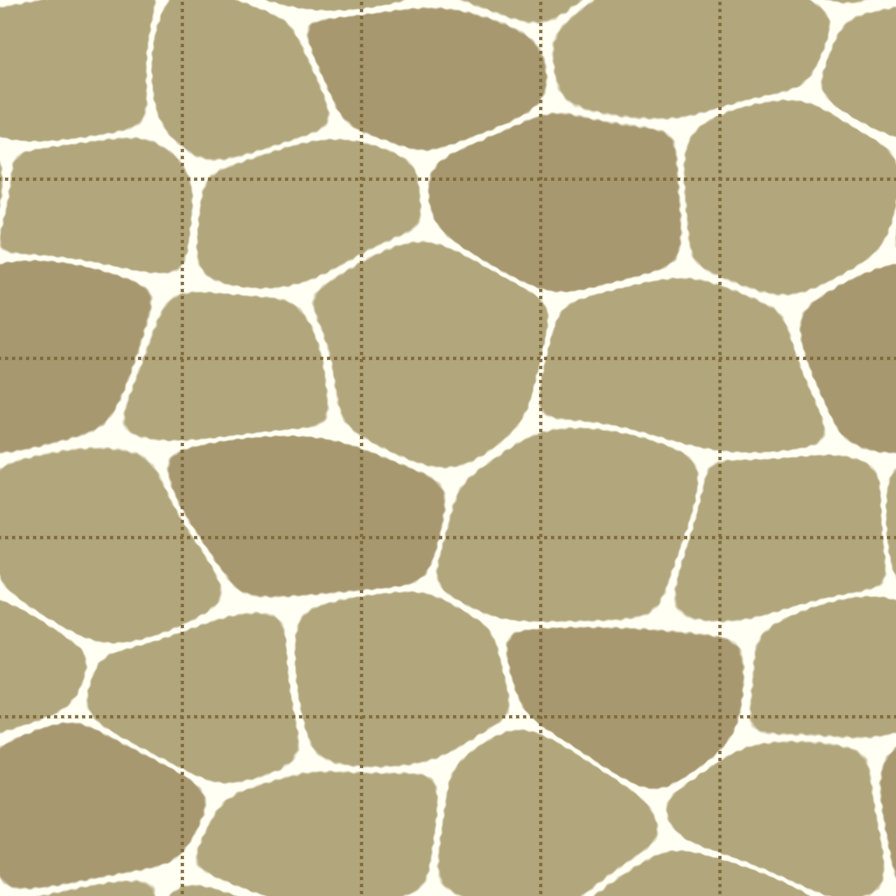
This texture is drawn by a WebGL 1 fragment shader. Its source:

```glsl
precision highp float;

uniform vec2 u_resolution;

const vec3 STONE_COLOR = vec3(0.697, 0.651, 0.488);
const vec3 DARK_STONE_COLOR = vec3(0.655, 0.598, 0.438);
const vec3 MORTAR_COLOR = vec3(1.0, 1.0, 0.957);
const vec3 DOT_COLOR = vec3(0.50, 0.41, 0.23);

const vec2 STONES = vec2(4.0, 6.0);      // columns and rows; rows must be even
const vec2 JITTER = vec2(0.56, 0.50);    // spread of the stone centres
const float ROW_SHIFT = 0.5;
const float MORTAR_HALF_WIDTH = 0.0034;
const float MORTAR_VARIATION = 0.0012;
const float CORNER_SHARPNESS = 88.0;     // lower gives rounder stones
const float BEND = 0.010;
const float ROUGHNESS = 0.0004;
const float EDGE_SOFTNESS = 0.0018;

const float GRID_STEP = 0.2;
const vec2 GRID_OFFSET = vec2(0.0035, 0.0);
const float DOT_PERIOD = 0.0078125;
const float DOT_HALF_SIZE = 0.0018;
const float TAU = 6.2831853;

vec2 hash2(vec2 p) {
  vec2 s = vec2(dot(p, vec2(127.1, 311.7)), dot(p, vec2(269.5, 183.3)));
  return fract(sin(s) * 43758.5453);
}

// Bends the joints with broad waves and roughens them with fine ones
vec2 warp(vec2 p) {
  vec2 broad = sin(TAU * (2.0 * p.yx + vec2(1.0, 2.0) * p) + vec2(0.6, 2.1));
  vec2 medium = sin(TAU * (vec2(4.0, 3.0) * p.yx - p) + vec2(4.0, 1.3));
  vec2 fine = sin(TAU * (61.0 * p.yx + 23.0 * p)) + sin(TAU * 97.0 * p.yx);
  return p + BEND * (broad + 0.6 * medium) + ROUGHNESS * fine;
}

vec2 stoneCenter(vec2 cell) {
  vec2 jitter = (hash2(mod(cell, STONES) + 3.0) - 0.5) * JITTER;
  return cell + 0.5 + jitter + vec2(ROW_SHIFT * mod(cell.y, 2.0), 0.0);
}

// Returns the stone's cell in xy and the rounded distance to its joints in z
vec3 stones(vec2 p) {
  vec2 q = p * STONES;
  vec2 base = floor(q);
  vec2 nearest = base;
  vec2 center = q;
  float best = 1e5;
  for (int y = -2; y <= 2; y++) {
    for (int x = -2; x <= 2; x++) {
      vec2 cell = base + vec2(float(x), float(y));
      vec2 candidate = stoneCenter(cell);
      vec2 offset = candidate - q;
      float d = dot(offset, offset);
      if (d < best) {
        best = d;
        nearest = cell;
        center = candidate;
      }
    }
  }

  // Smooth minimum over the bisectors, measured in canvas units
  float sum = 1e-9;
  for (int y = -2; y <= 2; y++) {
    for (int x = -2; x <= 2; x++) {
      vec2 other = stoneCenter(base + vec2(float(x), float(y)));
      vec2 across = other - center;
      if (dot(across, across) > 1e-4) {
        float d = dot(0.5 * (center + other) - q, across) / length(across * STONES);
        sum += exp(-CORNER_SHARPNESS * d);
      }
    }
  }
  return vec3(nearest, -log(sum) / CORNER_SHARPNESS);
}

// One dark stone per row, in a column that steps from row to row
float darkStone(vec2 cell) {
  vec2 id = mod(cell, STONES);
  float column = mod(floor(id.y * 2.6), STONES.x);
  return 1.0 - step(0.5, abs(id.x - column));
}

// Coverage of one family of dotted lines
float dottedLines(float across, float along, float soft) {
  float line = clamp(floor(across / GRID_STEP + 0.5), 1.0, 1.0 / GRID_STEP - 1.0);
  float dx = abs(across - line * GRID_STEP);
  float dy = abs(fract(along / DOT_PERIOD) - 0.5) * DOT_PERIOD;
  float d = max(dx, dy) - DOT_HALF_SIZE;
  return 1.0 - smoothstep(-0.5 * soft, 0.5 * soft, d);
}

void main() {
  vec2 p = gl_FragCoord.xy / u_resolution;
  float soft = max(EDGE_SOFTNESS, 1.0 / u_resolution.y);

  vec3 stone = stones(warp(p));
  float variation = sin(TAU * (3.0 * p.x + p.y)) * sin(TAU * (2.0 * p.y - p.x));
  float edge = stone.z - MORTAR_HALF_WIDTH - MORTAR_VARIATION * variation;
  vec3 stoneColor = mix(STONE_COLOR, DARK_STONE_COLOR, darkStone(stone.xy));
  vec3 color = mix(MORTAR_COLOR, stoneColor, smoothstep(-soft, soft, edge));

  vec2 g = p - GRID_OFFSET;
  float dots = max(dottedLines(g.x, g.y, soft), dottedLines(g.y, g.x, soft));
  gl_FragColor = vec4(mix(color, DOT_COLOR, dots), 1.0);
}
```
